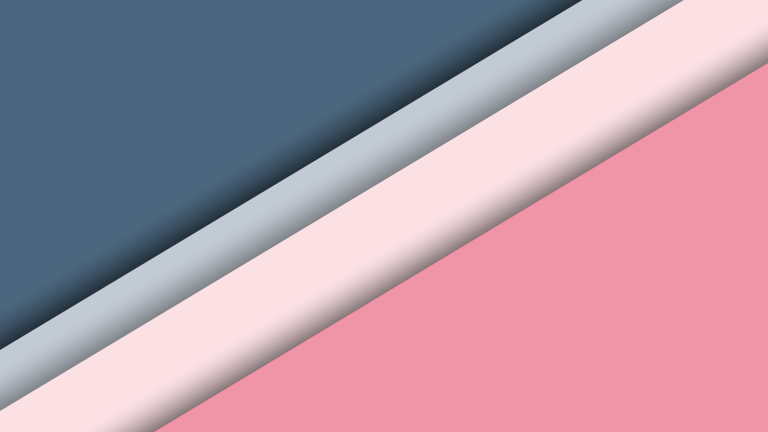
Reproduce this background procedurally as a WebGL 2 fragment shader.

```glsl
#version 300 es
precision highp float;
// Diagonal layered paper sheets, each casting a soft shadow on the one above-left.

uniform vec2 u_resolution;
out vec4 fragColor;

// Lays a sheet below the given edge, shading the backdrop just outside it.
vec3 layer(vec3 backdrop, vec3 sheet, float dist, float shade, float pixel) {
    float shadow = 1.0 - smoothstep(-0.09, 0.09, dist);
    vec3 shaded = backdrop * (1.0 - 2.0 * shade * shadow);
    float cover = 1.0 - smoothstep(-0.7 * pixel, 0.7 * pixel, dist);
    return mix(shaded, sheet, cover);
}

void main() {
    // Canvas height is one unit
    vec2 p = gl_FragCoord.xy / u_resolution.y;
    p.x *= 1.77778 * u_resolution.y / u_resolution.x;
    float pixel = 1.0 / u_resolution.y;

    // Height across the slanted bands
    float across = dot(p, normalize(vec2(-0.601, 1.0)));

    vec3 slateBlue = vec3(0.295, 0.405, 0.498);
    vec3 paleGrey = vec3(0.76, 0.792, 0.827);
    vec3 blush = vec3(0.984, 0.878, 0.894);
    vec3 rose = vec3(0.943, 0.584, 0.655);

    // Stack the sheets from the top left to the bottom right
    vec3 color = layer(slateBlue, paleGrey, across - 0.1627, 0.54, pixel);
    color = layer(color, blush, min(across - 0.0417, 1.0), 0.35, pixel);
    color = layer(color, rose, across + 0.1837, 0.47, pixel);

    fragColor = vec4(color, 1.0);
}
```
